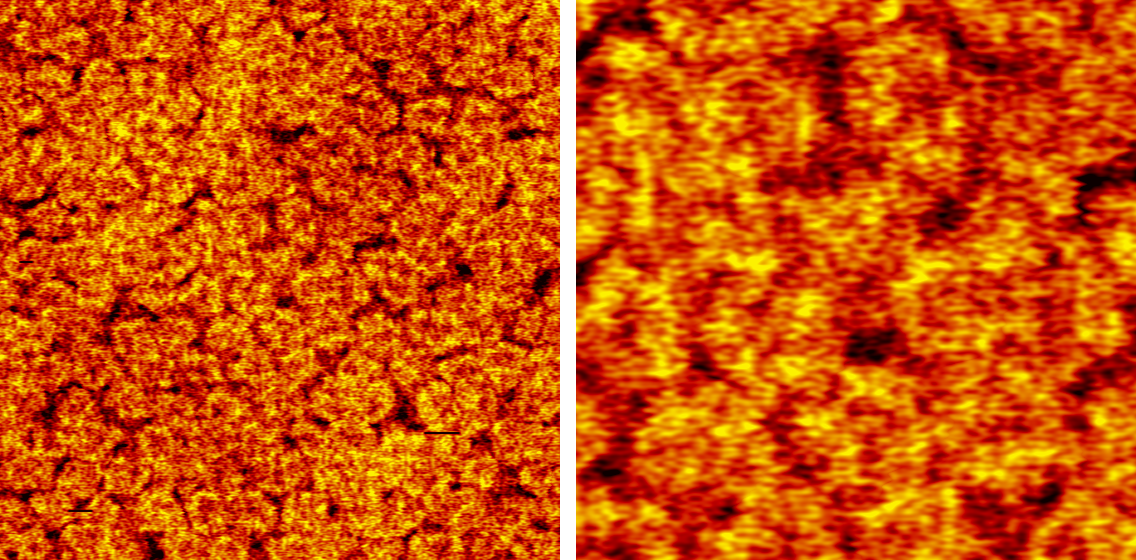
Left: the whole. Right: its middle third, enlarged.
Give the GLSL for this texture, as a WebGL 2 fragment shader.

```glsl
#version 300 es
precision highp float;
// Scanned heat-coloured surface of packed ring-shaped grains with dark pits and bright patches.

uniform vec2 u_resolution;
out vec4 fragColor;

vec2 hash2(vec2 p) {
    vec3 q = fract(p.xyx * vec3(0.1031, 0.1030, 0.0973));
    q += dot(q, q.yzx + 33.33);
    return fract((q.xx + q.yz) * q.zy);
}

float cornerSlope(vec2 corner, vec2 offset) {
    float angle = 6.2832 * hash2(corner).x;
    return dot(vec2(cos(angle), sin(angle)), offset);
}

float gradientNoise(vec2 p) {
    vec2 i = floor(p), f = fract(p);
    vec2 u = f * f * f * (f * (f * 6.0 - 15.0) + 10.0);
    vec2 e = vec2(1.0, 0.0);
    float low = mix(cornerSlope(i, f), cornerSlope(i + e, f - e), u.x);
    float high = mix(cornerSlope(i + e.yx, f - e.yx), cornerSlope(i + 1.0, f - 1.0), u.x);
    return mix(low, high, u.y);
}

// Distance to the nearest grain centre on a jittered, staggered lattice.
float grainDistance(vec2 p) {
    const float rowHeight = 0.71;
    float row = floor(p.y / rowHeight);
    float nearest = 9.0;
    for (int j = -1; j <= 1; j++) {
        float r = row + float(j);
        float shift = 0.5 * mod(r, 2.0);
        float column = floor(p.x - shift);
        for (int i = -1; i <= 1; i++) {
            vec2 id = vec2(column + float(i), r);
            vec2 jitter = (hash2(id + 61.0) - 0.5) * vec2(0.3, 0.22);
            vec2 centre = vec2(id.x + shift + 0.5, (r + 0.5) * rowHeight) + jitter;
            float size = mix(0.86, 1.14, hash2(id + 17.0).y);
            nearest = min(nearest, length((p - centre) * vec2(0.95, 1.06)) / size);
        }
    }
    return nearest;
}

// Short thin dropouts along the scan direction.
float scanScars(vec2 p) {
    float scar = 0.0;
    for (int i = 0; i < 3; i++) {
        vec2 centre = hash2(vec2(float(i) * 7.0 + 3.0, 29.0));
        float halfLength = 0.015 + 0.01 * float(i);
        vec2 d = abs(p - centre);
        scar = max(scar, smoothstep(0.003, 0.001, d.y)
                       * smoothstep(halfLength, halfLength - 0.006, d.x));
    }
    return scar;
}

vec3 heatColour(float h) {
    h = clamp(h, 0.0, 1.0);
    float red = min(0.05 + 1.55 * h, 0.62 + 0.37 * h);
    float green = clamp((h - 0.45) * 1.72, 0.0, 1.0);
    return vec3(red, green, 0.0);
}

void main() {
    vec2 uv = gl_FragCoord.xy / u_resolution.y;

    // Sideways jitter between scan lines, then a soft warp of the outlines
    vec2 p = uv;
    p.x += 0.006 * gradientNoise(vec2(uv.x * 9.0, uv.y * 250.0) + 5.3);
    vec2 warped = p + 0.024 * vec2(gradientNoise(p * 23.0 + 11.7),
                                   gradientNoise(p * 23.0 + 71.2));

    // Raised rims, lower centres and sunken gaps
    float d = grainDistance(warped * 11.0 + 20.0);
    float gap = smoothstep(0.36, 0.53, d);
    float rim = (d - 0.29) / 0.1;
    float height = 0.565 + 0.14 * exp(-rim * rim) - 0.18 * gap;

    // Compact black pits inside some gaps
    float pitNoise = gradientNoise(p * 27.0 + 33.1);
    height -= 0.36 * gap * smoothstep(0.02, 0.3, pitNoise);

    // Bright plateaus that bury the grains
    float swell = gradientNoise(warped * 5.0 + 47.4) + 0.6 * gradientNoise(warped * 12.0 + 8.6);
    height = mix(height, 0.76, 0.75 * smoothstep(0.2, 0.48, swell));

    // Broad drift, beads, and scan grain stretched sideways
    height += 0.16 * gradientNoise(p * 2.7 + 90.5);
    height += 0.38 * gradientNoise(p * 40.0 + 14.9);
    height += 0.36 * gradientNoise(p * 82.0 + 55.8);
    height += 0.36 * gradientNoise(uv * vec2(115.0, 250.0) + 3.4);
    height += 0.12 * gradientNoise(uv * vec2(14.0, 230.0) + 77.6);

    height = mix(height, 0.02, scanScars(uv));
    fragColor = vec4(heatColour(height), 1.0);
}
```
